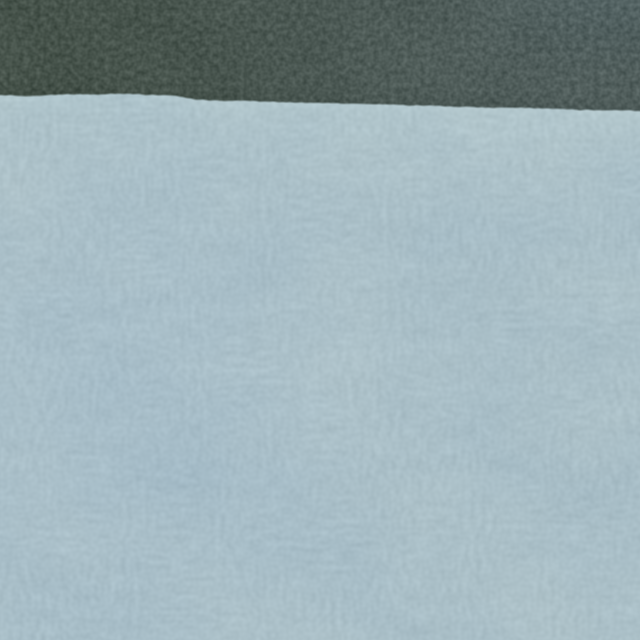
Give the GLSL for this texture, as a WebGL 1 fragment shader.

```glsl
precision highp float;
// Pale blue woven cloth with a soft, slightly sloping edge against a dark felt band.

#define CLOTH_COLOR vec3(0.667, 0.750, 0.782)
#define FELT_LEFT vec3(0.275, 0.325, 0.292)
#define FELT_RIGHT vec3(0.318, 0.370, 0.362)
#define EDGE_HEIGHT 0.8525
#define EDGE_SLOPE -0.0265
#define EDGE_SOFTNESS 0.0025
#define WEAVE_SCALE 85.0
#define WEAVE_DEPTH 0.042
#define FELT_GRAIN 0.075
#define BLOTCH_DEPTH 0.022

uniform vec2 u_resolution;

vec2 hashGradient(vec2 cell) {
  vec3 p = fract(cell.xyx * vec3(0.1031, 0.1030, 0.0973));
  p += dot(p, p.yzx + 33.33);
  float angle = 6.28318 * fract((p.x + p.y) * p.z);
  return vec2(cos(angle), sin(angle));
}

// Gradient noise, roughly -0.7 to 0.7
float gradientNoise(vec2 p) {
  vec2 cell = floor(p);
  vec2 f = p - cell;
  vec2 u = f * f * f * (f * (f * 6.0 - 15.0) + 10.0);
  float a = dot(hashGradient(cell), f);
  float b = dot(hashGradient(cell + vec2(1.0, 0.0)), f - vec2(1.0, 0.0));
  float c = dot(hashGradient(cell + vec2(0.0, 1.0)), f - vec2(0.0, 1.0));
  float d = dot(hashGradient(cell + 1.0), f - 1.0);
  return mix(mix(a, b, u.x), mix(c, d, u.x), u.y);
}

float fbm(vec2 p) {
  float sum = 0.0;
  float amplitude = 0.6;
  for (int i = 0; i < 4; i++) {
    sum += amplitude * gradientNoise(p);
    p = p * 2.03 + vec2(17.3, 9.1);
    amplitude *= 0.5;
  }
  return sum;
}

// Height of the cloth's upper border, with a shallow hump left of centre
float edgeHeight(float x) {
  float hump = smoothstep(0.0, 0.22, x) * (1.0 - smoothstep(0.265, 0.31, x));
  float corner = 1.0 - smoothstep(0.0, 0.15, x);
  float fray = 0.0018 * gradientNoise(vec2(x * 24.0, 3.7))
             + 0.0012 * gradientNoise(vec2(x * 90.0, 8.2));
  return EDGE_HEIGHT + EDGE_SLOPE * x + 0.006 * hump - 0.002 * corner + fray;
}

// Short threads whose direction drifts between upright and level
float weave(vec2 p) {
  float upright = gradientNoise(p * WEAVE_SCALE * vec2(1.3, 0.45));
  float level = gradientNoise(p * WEAVE_SCALE * vec2(0.4, 1.3) + 41.0);
  float direction = smoothstep(-0.25, 0.3, gradientNoise(p * 9.0 + 5.0));
  float fuzz = gradientNoise(p * WEAVE_SCALE * 1.5 + 73.0);
  return mix(upright, level, direction) * 0.8 + fuzz * 0.6;
}

vec3 clothColor(vec2 p, float depth) {
  float blotch = fbm(p * vec2(4.0, 5.0) + 2.4);
  float streak = gradientNoise(p * vec2(6.0, 32.0) + 11.0);
  vec3 color = CLOTH_COLOR;
  color += BLOTCH_DEPTH * blotch * vec3(1.6, 1.2, 0.6);
  color += 0.010 * streak;
  // Cooler tint at the left, paler towards the upper border
  color += vec3(-0.010, -0.006, 0.004) * (1.0 - smoothstep(0.0, 0.6, length(p - vec2(0.2, 0.35))));
  color += vec3(0.022, 0.022, 0.014) * exp(-depth * 14.0);
  color += 0.018 * exp(-depth * 150.0);
  return color + WEAVE_DEPTH * weave(p);
}

vec3 feltColor(vec2 p, float height) {
  vec3 color = mix(FELT_LEFT, FELT_RIGHT, smoothstep(0.0, 0.95, p.x));
  color += vec3(0.010, 0.018, 0.026) * smoothstep(0.65, 1.0, p.x) * smoothstep(0.86, 1.0, p.y);
  color += 0.035 * fbm(p * 7.0 + 30.0);
  float grain = gradientNoise(p * 110.0) + 0.7 * gradientNoise(p * 190.0 + 19.0);
  color += FELT_GRAIN * grain;
  // Contact shadow along the cloth
  return color - 0.035 * exp(-height * 110.0);
}

void main() {
  vec2 p = gl_FragCoord.xy / u_resolution;
  float above = p.y - edgeHeight(p.x);
  float softness = max(EDGE_SOFTNESS, 1.0 / u_resolution.y);
  vec3 cloth = clothColor(p, max(-above, 0.0));
  vec3 felt = feltColor(p, max(above, 0.0));
  vec3 color = mix(cloth, felt, smoothstep(-softness, softness, above));
  gl_FragColor = vec4(clamp(color, 0.0, 1.0), 1.0);
}
```
